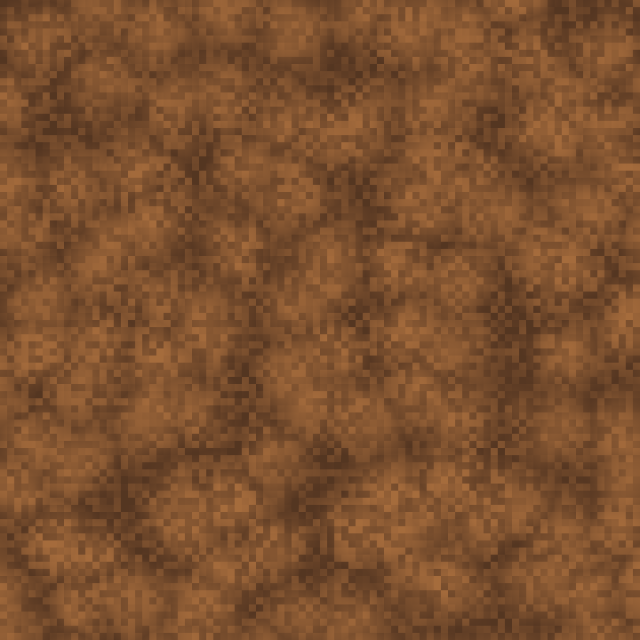
Write a Shadertoy shader that draws this texture.

```glsl
// Blocky brown soil: soft rounded clods from a cellular distance field,
// overlaid with a grid of randomly lightened and darkened square grains.
// Both layers add up to one tone that picks a colour on an earth ramp.

const vec3 DARK_EARTH  = vec3(0.36, 0.23, 0.14);
const vec3 LIGHT_EARTH = vec3(0.60, 0.39, 0.22);
const float GRAINS = 90.0;   // square grains across the canvas
const float CLODS  = 10.0;   // clods across the canvas

// Integer hash: two random values in 0..1 per lattice point
vec2 hash2(vec2 cell, uint seed) {
    uvec2 v = uvec2(ivec2(cell) + 4096) + uvec2(seed * 977u, seed * 613u);
    v = v * 1664525u + 1013904223u;
    v.x += v.y * 1664525u;
    v.y += v.x * 1664525u;
    v ^= v >> 16u;
    v.x += v.y * 1664525u;
    v.y += v.x * 1664525u;
    v ^= v >> 16u;
    return vec2(v & 65535u) / 65535.0;
}

// Blend of the four lattice values around a cell corner
vec2 blendLattice(vec2 corner, vec2 weight, uint seed) {
    vec2 low  = mix(hash2(corner, seed), hash2(corner + vec2(1, 0), seed), weight.x);
    vec2 high = mix(hash2(corner + vec2(0, 1), seed), hash2(corner + vec2(1, 1), seed), weight.x);
    return mix(low, high, weight.y);
}

vec2 smoothNoise(vec2 p, uint seed) {
    return blendLattice(floor(p), smoothstep(0.0, 1.0, fract(p)), seed);
}

// Flat random squares, with edges softened over one pixel
float squareNoise(vec2 p, float pixel, uint seed) {
    vec2 q = p - 0.5;
    vec2 weight = clamp((fract(q) - 0.5) / pixel + 0.5, 0.0, 1.0);
    return blendLattice(floor(q), weight, seed).x;
}

// Distance to the nearest scattered clod centre
float clodDistance(vec2 p, uint seed) {
    vec2 cell = floor(p);
    float nearest = 8.0;
    for (int y = -1; y <= 1; y++) {
        for (int x = -1; x <= 1; x++) {
            vec2 neighbour = cell + vec2(x, y);
            vec2 offset = neighbour + hash2(neighbour, seed) - p;
            nearest = min(nearest, dot(offset, offset));
        }
    }
    return sqrt(nearest);
}

void mainImage(out vec4 fragColor, in vec2 fragCoord) {
    vec2 uv = fragCoord / iResolution.y;

    // Clods: bright centres, dark irregular seams
    vec2 warp = (smoothNoise(uv * CLODS * 2.5, 1u) - 0.5) * 0.3;
    float distance1 = clodDistance(uv * CLODS + warp, 2u);
    float clod = 0.47 - smoothstep(0.05, 0.95, distance1);

    // Grains: square speckle, stronger in some patches than in others
    float grain = squareNoise(uv * GRAINS, GRAINS / iResolution.y, 3u) - 0.5;
    vec2 patches = smoothNoise(uv * CLODS * 1.3, 4u);
    float strength = mix(0.45, 0.9, patches.x);

    float tone = 0.48 + 0.75 * clod + strength * grain + 0.18 * (patches.y - 0.5);
    tone = clamp(tone, -0.12, 1.2);
    fragColor = vec4(mix(DARK_EARTH, LIGHT_EARTH, tone), 1.0);
}
```
